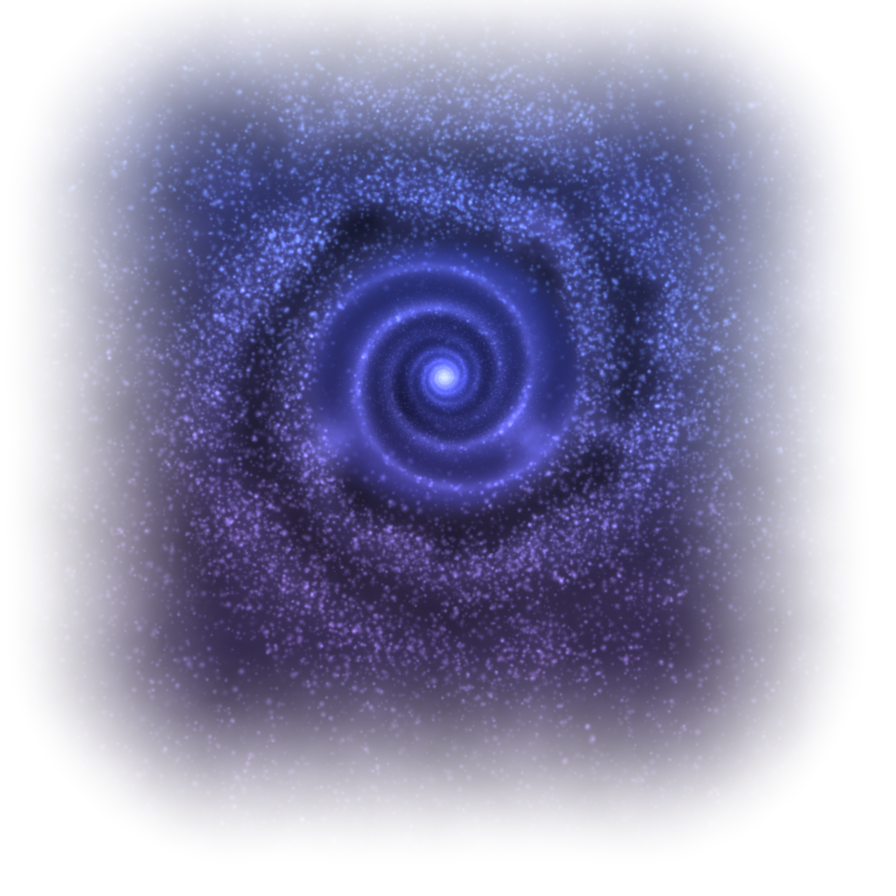
Write a Shadertoy shader that draws this background.

```glsl
// A blue-violet spiral galaxy of fine sparkling dust, fading into a white border.

const float TAU = 6.2831853;
const vec2 CORE = vec2(0.496, 0.579);          // galaxy centre
const vec2 FRAME_CENTER = vec2(0.488, 0.533);  // soft border box
const vec2 FRAME_HALF = vec2(0.357, 0.373);
const float FRAME_ROUND = 0.14;
const float FRAME_FADE = 0.130;
const float ARM_PITCH = 0.152;                 // log growth per radian
const float ARM_RADIUS = 0.155;                // first arm on the +x axis
const float DISK_RADIUS = 0.150;
const int DUST_LAYERS = 7;
const float DUST_GAIN = 0.40;

const vec3 PAPER = vec3(1.0);
const vec3 SKY_TOP = vec3(0.20, 0.22, 0.44);
const vec3 SKY_LOW = vec3(0.21, 0.17, 0.31);
const vec3 DISK_TOP = vec3(0.16, 0.20, 0.50);
const vec3 DISK_LOW = vec3(0.22, 0.19, 0.46);
const vec3 DUST_TOP = vec3(0.38, 0.54, 0.95);
const vec3 DUST_LOW = vec3(0.55, 0.43, 0.82);
const vec3 ARM_GLOW = vec3(0.42, 0.41, 0.84);
const vec3 CORE_GLOW = vec3(0.24, 0.30, 0.90);
const vec3 CORE_HOT = vec3(0.66, 0.68, 0.90);

vec3 hash3(vec2 p) {
    vec3 q = fract(p.xyx * vec3(0.1031, 0.1030, 0.0973));
    q += dot(q, q.yxz + 33.33);
    return fract((q.xxy + q.yzz) * q.zyx);
}

float gradientNoise(vec2 p) {
    vec2 i = floor(p), f = fract(p);
    vec2 w = f * f * f * (f * (f * 6.0 - 15.0) + 10.0);
    vec2 o = vec2(0.0, 1.0);
    float a = dot(hash3(i).xy * 2.0 - 1.0, f);
    float b = dot(hash3(i + o.yx).xy * 2.0 - 1.0, f - o.yx);
    float c = dot(hash3(i + o.xy).xy * 2.0 - 1.0, f - o.xy);
    float d = dot(hash3(i + o.yy).xy * 2.0 - 1.0, f - o.yy);
    return mix(mix(a, b, w.x), mix(c, d, w.x), w.y);
}

float fbm(vec2 p) {
    float sum = 0.0, amp = 0.6;
    for (int i = 0; i < 4; i++) {
        sum += amp * gradientNoise(p);
        p = mat2(1.6, 1.2, -1.2, 1.6) * p + 7.3;
        amp *= 0.5;
    }
    return sum;
}

float glow(float dist, float size) {
    return exp(-dist * dist / (size * size));
}

// One jittered speck per cell, kept with probability density
float dust(vec2 p, float cell, float density, float seed, float pixel) {
    vec2 g = p / cell + seed * 31.7 + 200.0;
    vec3 h = hash3(floor(g) + seed * 17.0);
    float power = hash3(floor(g) + 71.0 + seed).x;
    float size = max(cell * mix(0.15, 0.26, power), pixel * 0.75);
    float dist = length(fract(g) - mix(vec2(0.3), vec2(0.7), h.xy)) * cell;
    return glow(dist, size) * smoothstep(h.z - 0.1, h.z + 0.1, density) * mix(0.3, 1.0, power * power);
}

float roundedBox(vec2 p, vec2 halfSize, float radius) {
    vec2 q = abs(p) - halfSize + radius;
    return length(max(q, 0.0)) + min(max(q.x, q.y), 0.0) - radius;
}

void mainImage(out vec4 fragColor, in vec2 fragCoord) {
    float pixel = 1.0 / min(iResolution.x, iResolution.y);
    vec2 uv = (fragCoord - 0.5 * iResolution.xy) * pixel + 0.5;
    vec2 p = uv - CORE;
    float r = max(length(p), 0.0005);
    float cloud = fbm(uv * 11.0);
    float grain = fbm(uv * 38.0 + 9.0);
    float height = smoothstep(-0.28, 0.22, p.y + 0.25 * p.x);

    // Two logarithmic arms: whole phases are crests
    float spacing = ARM_PITCH * TAU * 0.5;
    float phase = (log(r / ARM_RADIUS) - ARM_PITCH * atan(p.y, p.x)) / spacing;
    float armDist = abs(fract(phase + 0.5) - 0.5) * spacing * r;
    float band = 0.5 + 0.5 * cos(TAU * (phase - 0.12) + cloud * 2.5);
    float disk = 1.0 - smoothstep(DISK_RADIUS - 0.02, DISK_RADIUS + 0.015, r);

    // Sky, inner disk and dark lanes
    vec3 color = mix(SKY_LOW, SKY_TOP, height);
    color *= 1.0 + 0.4 * cloud - 0.38 * glow(r - 0.19, 0.07) * (1.0 - 0.7 * band);
    color = mix(color, mix(DISK_LOW, DISK_TOP, height) * (0.85 + 0.2 * band), disk);
    color *= 1.0 - 0.30 * glow(r - 0.045, 0.022);
    color *= 1.0 - 0.35 * glow(length(p - vec2(-0.045, -0.028)), 0.032);

    // Luminous arms, with hair-thin threads near the core
    float armFade = smoothstep(0.045, 0.085, r) * (1.0 - smoothstep(0.12, 0.18, r));
    float thread = glow(armDist, min(0.0055, 0.10 * r)) * (0.8 + 1.3 * grain);
    float sheen = 0.12 + 0.12 * smoothstep(-0.02, 0.06, p.y - p.x) * glow(r - 0.08, 0.025);
    color += ARM_GLOW * armFade * (0.22 * thread + sheen * glow(armDist, 0.13 * r));
    color += ARM_GLOW * 0.16 * thread * smoothstep(0.01, 0.02, r) * (1.0 - smoothstep(0.03, 0.06, r));
    color += ARM_GLOW * 0.11 * band * glow(r - 0.22, 0.08);

    // Nebula knots
    float knots = glow(length(p - vec2(-0.131, -0.071)), 0.030)
        + 0.9 * glow(length(p - vec2(0.091, -0.067)), 0.030)
        + 0.8 * glow(length(p - vec2(0.110, 0.160)), 0.036)
        + 0.4 * glow(length(p - vec2(0.175, -0.055)), 0.025);
    color += ARM_GLOW * knots * max(0.40 + 0.6 * cloud + 0.4 * grain, 0.0);

    // Dust: dense outside the disk, fine inside it
    float halo = smoothstep(0.12, 0.18, r) * (1.0 - smoothstep(0.20, 0.42, r));
    float outer = halo * (0.22 + 0.48 * band) + 0.09 * smoothstep(0.15, 0.25, r);
    outer = clamp(outer * (1.0 + 1.6 * grain + 0.8 * cloud) + 0.3 * thread * armFade, 0.0, 1.0);
    float inner = (1.0 - smoothstep(0.06, 0.13, r)) * (0.25 + 0.25 * band);
    float specks = 0.0;
    for (int i = 0; i < DUST_LAYERS; i++) {
        float k = float(i);
        float turn = 0.4 + k * 1.1;
        vec2 q = mat2(cos(turn), sin(turn), -sin(turn), cos(turn)) * p;
        specks += dust(q, 0.0070 + 0.0011 * k, outer, k + 1.0, pixel);
        specks += 0.25 * dust(q, 0.0038 + 0.0004 * k, inner, k + 11.0, pixel);
    }
    color += mix(DUST_LOW, DUST_TOP, height) * specks * DUST_GAIN;

    // Bright core
    color += CORE_GLOW * (0.50 * glow(r, 0.026) + 0.14 * glow(r, 0.060));
    color += CORE_HOT * 0.75 * glow(r, 0.0125);

    // Soft white border
    float edge = roundedBox(uv - FRAME_CENTER, FRAME_HALF, FRAME_ROUND) + 0.01 * cloud;
    float cover = 1.0 - smoothstep(-FRAME_FADE, FRAME_FADE, edge);
    fragColor = vec4(mix(PAPER, clamp(color, 0.0, 1.0), cover), 1.0);
}
```
